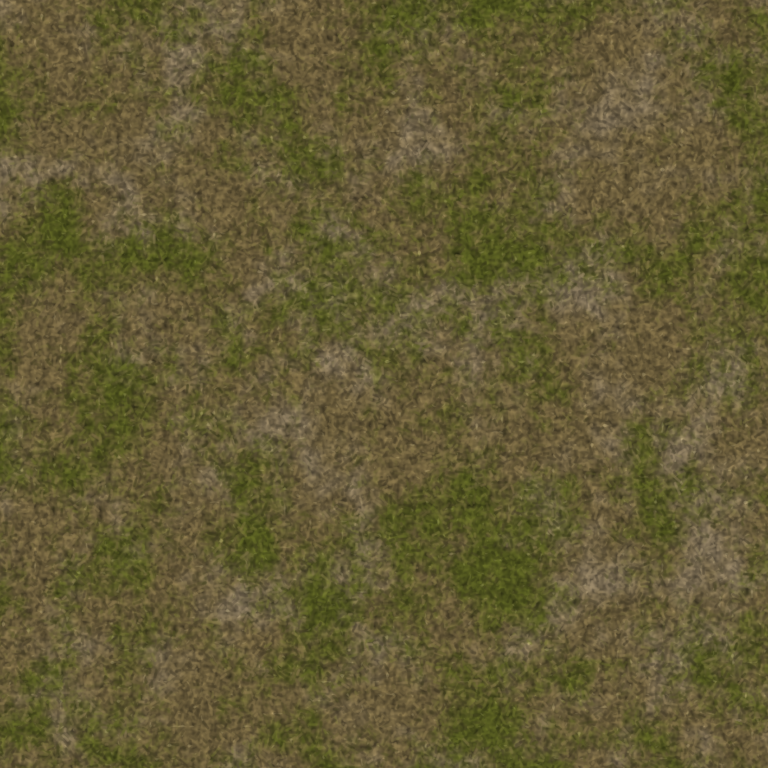
Reproduce this texture procedurally as a WebGL 2 fragment shader.

```glsl
#version 300 es
precision highp float;
// Worn lawn seen from above: brown thatch, mossy green patches and pale bare spots.
// Layered gradient noise sets the patches and the grain; three grids of short,
// randomly turned blades add light and dark fibres tinted by the patch below.

uniform vec2 u_resolution;
out vec4 fragColor;

// Two random values in 0..1 for an integer cell.
vec2 hash2(vec2 cell, int seed) {
    uvec2 v = uvec2(ivec2(cell) + ivec2(seed * 131 + 4096, seed * 57 + 8192));
    v = v * 1664525u + 1013904223u;
    v.x += v.y * 1664525u;
    v.y += v.x * 1664525u;
    v ^= v >> 16u;
    v.x += v.y * 1664525u;
    v.y += v.x * 1664525u;
    v ^= v >> 16u;
    return vec2(v & 65535u) / 65535.0;
}

float cornerSlope(vec2 cell, vec2 offset, int seed) {
    float angle = 6.28318 * hash2(cell, seed).x;
    return dot(vec2(cos(angle), sin(angle)), offset);
}

// Gradient noise, roughly -0.7..0.7.
float gradientNoise(vec2 p, int seed) {
    vec2 i = floor(p), f = p - i;
    vec2 u = f * f * f * (f * (f * 6.0 - 15.0) + 10.0);
    vec2 e = vec2(1.0, 0.0);
    float low = mix(cornerSlope(i, f, seed), cornerSlope(i + e, f - e, seed), u.x);
    float high = mix(cornerSlope(i + e.yx, f - e.yx, seed), cornerSlope(i + 1.0, f - 1.0, seed), u.x);
    return mix(low, high, u.y);
}

float fbm(vec2 p, int octaves, float gain, int seed) {
    float sum = 0.0, amplitude = 1.0;
    for (int k = 0; k < octaves; k++) {
        sum += amplitude * gradientNoise(p, seed + k);
        p = p * 2.1 + 3.7;
        amplitude *= gain;
    }
    return sum;
}

// Ground colour for a given amount of green and of bare soil.
vec3 turfColor(float green, float bare) {
    vec3 thatch = mix(vec3(0.405, 0.35, 0.222), vec3(0.475, 0.42, 0.325), smoothstep(0.0, 1.0, bare));
    return mix(thatch, vec3(0.305, 0.325, 0.115), smoothstep(0.0, 1.0, green));
}

// Distance to a blade centred on the origin.
float bladeDistance(vec2 p, vec2 direction, float halfLength) {
    return length(p - direction * clamp(dot(p, direction), -halfLength, halfLength));
}

void main() {
    vec2 p = gl_FragCoord.xy / u_resolution.y;
    float pixel = 1.0 / u_resolution.y;

    // Broad patches with ragged borders
    float green = 0.3 + 0.85 * fbm(p * 5.5, 5, 0.75, 1);
    float bare = 0.25 + 0.9 * fbm(p * 6.0 + 9.0, 4, 0.75, 11);
    vec3 color = turfColor(green, bare);

    // Fine uneven grain
    float grain = 0.2 * gradientNoise(p * 48.0, 21)
                + 0.36 * gradientNoise(p * 95.0, 22)
                + 0.4 * gradientNoise(p * 165.0, 23);
    color *= 1.0 + grain;

    // Short blades, from coarse to fine
    for (int layer = 0; layer < 3; layer++) {
        float cells = 62.0 + 24.0 * float(layer);
        vec2 q = p * cells + 0.37 * float(layer);
        vec2 home = floor(q);
        for (int y = -1; y <= 1; y++) {
            for (int x = -1; x <= 1; x++) {
                vec2 cell = home + vec2(x, y);
                vec2 shape = hash2(cell, 31 + layer);
                vec2 tone = hash2(cell, 41 + layer);
                float angle = 6.28318 * shape.x;
                float d = bladeDistance(q - cell - hash2(cell, 51 + layer),
                                        vec2(cos(angle), sin(angle)), 0.12 + 0.4 * shape.y) / cells;
                float soft = 0.0012 + pixel;
                float cover = 1.0 - smoothstep(0.0004, 0.0004 + soft, d);
                vec3 blade = turfColor(green + 0.7 * (tone.x - 0.5), bare) * mix(0.62, 1.4, tone.y);
                color = mix(color, blade, 0.5 * cover);
            }
        }
    }

    // Sparse pale flecks of dry straw
    float fleck = smoothstep(0.36, 0.62, gradientNoise(p * 120.0, 61));
    color += vec3(0.13, 0.125, 0.1) * fleck;

    fragColor = vec4(clamp(color, 0.0, 1.0), 1.0);
}
```
